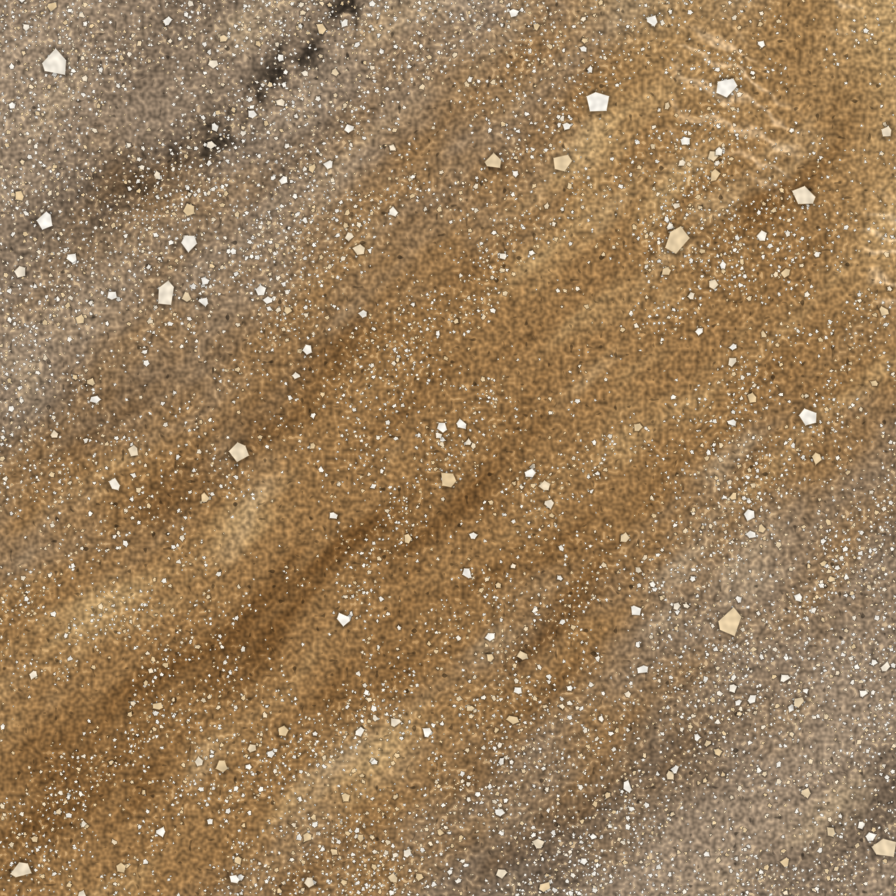
Write a Shadertoy shader that draws this texture.

```glsl
// Weathered brown earth, smeared diagonally and littered with pale stone chips.
// Stretched gradient noise tints the ground; layers of random convex polygons
// add chips, whose abundance follows the same diagonal flow.

#define BROWN  vec3(0.59, 0.45, 0.285)
#define UMBER  vec3(0.44, 0.31, 0.17)
#define GREY   vec3(0.55, 0.49, 0.43)
#define SAND   vec3(0.83, 0.71, 0.51)
#define CREAM  vec3(0.92, 0.81, 0.63)
#define WHITE  vec3(0.99, 0.97, 0.93)
#define FLOW_ANGLE 0.70
#define GRAIN_CONTRAST 0.42
#define CHIP_SHARE 0.62
#define EDGE 0.0011

vec2 hash2(vec2 cell) {
    uvec2 n = uvec2(ivec2(cell)) * uvec2(1597334673u, 3812015801u);
    uint a = (n.x ^ n.y) * 1597334673u;
    a = (a ^ (a >> 15)) * 2246822519u;
    a ^= a >> 13;
    uint b = a * 3266489917u;
    b ^= b >> 16;
    return vec2(a >> 8, b >> 8) / 16777216.0;
}

float slope(vec2 cell, vec2 offset) {
    float a = 6.2832 * hash2(cell).x;
    return dot(vec2(cos(a), sin(a)), offset);
}

float gradientNoise(vec2 p) {
    vec2 i = floor(p), f = p - i;
    vec2 u = f * f * f * (f * (f * 6.0 - 15.0) + 10.0);
    vec2 e = vec2(1, 0);
    return mix(mix(slope(i, f), slope(i + e.xy, f - e.xy), u.x),
               mix(slope(i + e.yx, f - e.yx), slope(i + 1.0, f - 1.0), u.x), u.y);
}

float fbm(vec2 p) {
    float sum = 0.0, gain = 1.0;
    for (int i = 0; i < 4; i++) {
        sum += gain * gradientNoise(p);
        p = p * 2.03 + 17.3;
        gain *= 0.55;
    }
    return sum;
}

// x runs along the smears, y across them
vec2 flow(vec2 p) {
    float c = cos(FLOW_ANGLE), s = sin(FLOW_ANGLE);
    return vec2(c * p.x + s * p.y, c * p.y - s * p.x);
}

float sandiness(vec2 p) {
    return smoothstep(1.1, 1.45, flow(p).x + 0.2 * gradientNoise(p * 5.0));
}

// Distance to a broken line of rubble at the upper right
float rubbleDistance(vec2 p) {
    vec2 start = vec2(0.72, 0.70), span = vec2(0.13, 0.27);
    vec2 v = p - start;
    return length(v - span * clamp(dot(v, span) / dot(span, span), 0.0, 1.0));
}

float abundance(vec2 p) {
    vec2 q = flow(p);
    float sides = smoothstep(0.06, 0.42, abs(q.y - 0.08));
    float amount = mix(0.3, 0.72, sides) - 0.2 * sandiness(p);
    amount += 1.0 * gradientNoise(q * vec2(5, 14)) + 0.65 * gradientNoise(p * 21.0);
    float rubble = exp(-pow(rubbleDistance(p) / 0.017, 2.0));
    amount += rubble * smoothstep(-0.1, 0.25, gradientNoise(p * 14.0 + 5.0));
    return clamp(amount, 0.04, 1.3);
}

// One layer of angular chips, one candidate per cell
void scatterChips(inout vec3 col, vec2 p, float cells, float share) {
    vec2 g = p * cells, base = floor(g - 0.5);
    float soft = EDGE * cells;
    for (int i = 0; i < 4; i++) {
        vec2 cell = base + vec2(i & 1, i >> 1);
        vec2 place = hash2(cell + cells * 3.0), kind = hash2(cell + cells * 3.0 + 431.0);
        vec2 centre = cell + 0.5 + (place - 0.5) * 0.8;
        if (kind.x > share * abundance(centre / cells)) continue;
        float radius = mix(0.11, 0.29, kind.y * kind.y), d = -1.0;
        for (int j = 0; j < 5; j++) {
            float k = float(j);
            float turn = fract(place.x * (17.0 + 13.0 * k));
            float a = 6.2832 * (place.y + (k + 0.5 * turn) / 5.0);
            float side = radius * (0.7 + 0.6 * fract(place.y * (23.0 + 11.0 * k)));
            d = max(d, dot(g - centre, vec2(cos(a), sin(a))) - side);
        }
        float tone = fract(kind.y * 37.0);
        vec3 chip = mix(CREAM, WHITE, smoothstep(0.1, 0.7, tone));
        chip *= 0.97 + 0.16 * gradientNoise(p * 130.0);
        col *= 1.0 - 0.28 * (1.0 - smoothstep(0.0, 0.16, d));
        col = mix(col, chip, 1.0 - smoothstep(-soft, soft, d));
    }
}

vec3 ground(vec2 p) {
    vec2 q = flow(p);
    q.y += 0.025 * gradientNoise(p * 6.0);
    float streak = fbm(q * vec2(2.5, 10));
    float patches = fbm(q * vec2(4, 9) + 31.0);
    vec3 col = mix(BROWN, UMBER, smoothstep(0.0, 0.8, streak));
    col = mix(col, SAND, 0.6 * smoothstep(0.05, 0.8, -streak));

    // Grey silt on both flanks, sand at the upper right
    float silt = smoothstep(0.12, 0.48, abs(q.y - 0.04) + 0.22 * patches);
    col = mix(col, GREY * (1.0 - 0.25 * streak), 0.8 * silt);
    col = mix(col, SAND, 0.65 * sandiness(p));
    col = mix(col, CREAM, 0.35 * smoothstep(0.25, 0.8, patches));

    // Pressed ridges in the sand
    float ridge = pow(0.5 + 0.5 * sin(230.0 * (p.y + 0.5 * p.x) + 9.0 * fbm(p * 9.0)), 5.0);
    float track = smoothstep(0.05, 0.3, gradientNoise(p * vec2(10, 5) + 3.0));
    col += 0.2 * ridge * track * smoothstep(1.05, 1.2, q.x);

    // Dark gully at the upper left
    float gully = exp(-pow((q.y - 0.5) / 0.025, 2.0)) * smoothstep(0.5, 0.8, q.x);
    col *= 1.0 - 0.6 * gully * smoothstep(-0.15, 0.4, fbm(p * 22.0));
    return col;
}

void mainImage(out vec4 fragColor, in vec2 fragCoord) {
    vec2 p = fragCoord / iResolution.y;
    vec3 col = ground(p);

    // Gritty surface: light grains and small dark pits
    float grit = gradientNoise(p * 210.0) + 0.7 * gradientNoise(p * 97.0 + 9.0);
    col *= 1.0 + GRAIN_CONTRAST * grit;
    col = mix(col, CREAM, 0.55 * smoothstep(0.3, 0.65, grit) * abundance(p));
    col *= 1.0 - 0.4 * smoothstep(0.36, 0.6, gradientNoise(p * 120.0 + 55.0));

    // Chips, from dust to stones
    scatterChips(col, p, 190.0, CHIP_SHARE);
    scatterChips(col, p, 112.0, CHIP_SHARE * 0.65);
    scatterChips(col, p, 58.0, CHIP_SHARE * 0.32);
    scatterChips(col, p, 25.0, CHIP_SHARE * 0.13);
    fragColor = vec4(clamp(col, 0.0, 1.0), 1.0);
}
```
